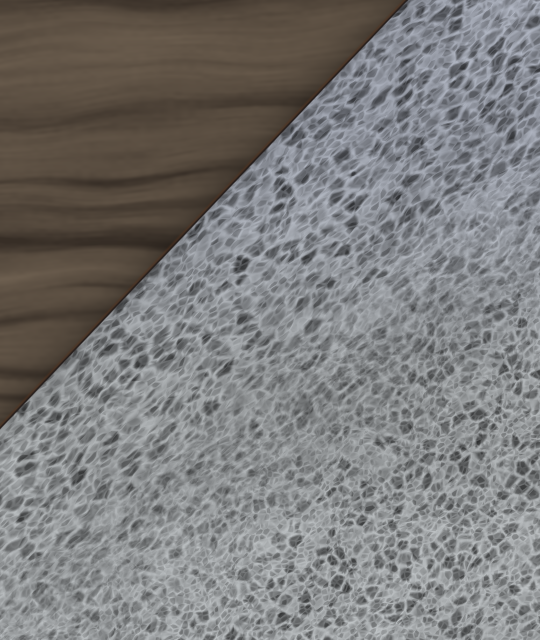
Give the GLSL for this texture, as a WebGL 2 fragment shader.

```glsl
#version 300 es
precision highp float;
// Pale porous foam meeting dark streaked wood along a diagonal edge.
// Foam: stretched cellular noise at two scales, rounder toward the lower right.
// Wood: soft dark and light bands, bent by sines, plus long thin grain noise.

uniform vec2 u_resolution;
out vec4 outColor;

// Layout, in units of canvas height
const vec2 EDGE_START = vec2(0.0, 0.329);
const vec2 EDGE_NORMAL = vec2(0.725, -0.689);  // points into the foam
const float GRAIN_ANGLE = 0.73;
const float PORE_FREQ = 56.0;
const float FINE_FREQ = 118.0;
const float PORE_DEPTH = 0.31;
const float FINE_DEPTH = 0.17;

// Colours
const vec3 FOAM_COOL = vec3(0.965, 0.995, 1.065);
const vec3 FOAM_NEUTRAL = vec3(0.978, 1.0, 1.012);
const vec3 WOOD_DARK = vec3(0.215, 0.180, 0.150);
const vec3 WOOD_MID = vec3(0.350, 0.302, 0.252);
const vec3 WOOD_LIGHT = vec3(0.445, 0.388, 0.325);
const vec3 RIM_BROWN = vec3(0.33, 0.20, 0.12);
const vec3 SEAM_DARK = vec3(0.12, 0.10, 0.10);

// Wood bands: height, half width, darkness (negative is light)
const int BAND_COUNT = 13;
const vec3 BANDS[BAND_COUNT] = vec3[](
  vec3(1.000, 0.016, 0.75), vec3(0.920, 0.045, -0.38), vec3(0.825, 0.016, 0.55),
  vec3(0.768, 0.022, -0.20), vec3(0.722, 0.007, 0.60), vec3(0.678, 0.010, 0.35),
  vec3(0.622, 0.016, 0.80), vec3(0.568, 0.014, -0.45), vec3(0.548, 0.004, 0.40),
  vec3(0.508, 0.007, 0.60), vec3(0.472, 0.016, -0.25), vec3(0.431, 0.011, 0.70),
  vec3(0.392, 0.008, 0.50));

vec2 hash2(vec2 p) {
  vec3 q = fract(p.xyx * vec3(0.1031, 0.1030, 0.0973));
  q += dot(q, q.yzx + 33.33);
  return fract((q.xx + q.yz) * q.zy);
}

float valueNoise(vec2 p) {
  vec2 i = floor(p), f = fract(p);
  f = f * f * (3.0 - 2.0 * f);
  float low = mix(hash2(i).x, hash2(i + vec2(1, 0)).x, f.x);
  float high = mix(hash2(i + vec2(0, 1)).x, hash2(i + vec2(1, 1)).x, f.x);
  return mix(low, high, f.y);
}

// Pore depth: zero on the walls between cells, random inside each cell
float pores(vec2 p) {
  vec2 cell = floor(p), f = fract(p);
  float nearest = 8.0, second = 8.0, id = 0.0;
  for (int y = -1; y <= 1; y++)
    for (int x = -1; x <= 1; x++) {
      vec2 o = vec2(x, y);
      vec2 h = hash2(cell + o + 200.0);
      float d = length(o + h - f);
      if (d < nearest) {
        second = nearest;
        nearest = d;
        id = fract(h.x * 7.3 + h.y * 3.7);
      } else second = min(second, d);
    }
  return smoothstep(0.04, 0.50, second - nearest) * mix(0.15, 1.0, id);
}

vec3 foam(vec2 p, float d) {
  float c = cos(GRAIN_ANGLE), s = sin(GRAIN_ANGLE);
  vec2 q = vec2(c * p.x + s * p.y, c * p.y - s * p.x);
  // Irregular bending of the cell walls
  q += 0.0035 * (vec2(valueNoise(p * 75.0), valueNoise(p * 75.0 + 40.0)) - 0.5);
  q += 0.003 * sin(q.yx * vec2(37.0, 29.0) + 2.0 * sin(q * 19.0));
  float roundness = smoothstep(0.12, 0.62, d + 0.25 * (0.5 - p.y));
  vec2 stretched = vec2(0.50, 1.08), rounded = vec2(0.85, 1.10);
  float coarse = mix(pores(q * stretched * PORE_FREQ),
                     pores(q * rounded * PORE_FREQ + 9.0), roundness);
  float fine = mix(pores(q * stretched * FINE_FREQ + 31.0),
                   pores(q * rounded * FINE_FREQ + 57.0), roundness);
  float patches = valueNoise(q * vec2(7.0, 11.0) + 5.0) - 0.5;
  float fibre = valueNoise(q * vec2(60.0, 190.0)) - 0.5;
  float tone = 0.635 + 0.05 * smoothstep(0.55, 0.0, p.y);
  tone += 0.05 * patches + 0.10 * fibre;
  tone -= PORE_DEPTH * coarse + FINE_DEPTH * (fine - 0.15);
  vec3 tint = mix(FOAM_NEUTRAL, FOAM_COOL, smoothstep(0.35, 0.85, p.y));
  return tone * tint;
}

vec3 wood(vec2 p) {
  float bend = 0.006 * sin(p.x * 11.0 + p.y * 17.0) + 0.003 * sin(p.x * 27.0 - p.y * 31.0);
  float h = p.y - 0.05 * p.x + 0.008 + bend;
  float dark = 0.0;
  for (int i = 0; i < BAND_COUNT; i++) {
    float t = (h - BANDS[i].x) / BANDS[i].y;
    float fade = 0.65 + 0.6 * valueNoise(vec2(p.x * 5.0, float(i) * 7.0));
    dark += BANDS[i].z * fade * exp(-t * t);
  }
  dark += 0.50 * (valueNoise(vec2(p.x * 5.0, h * 75.0)) - 0.5);
  dark += 0.28 * (valueNoise(vec2(p.x * 14.0, h * 190.0)) - 0.5);
  dark += 0.12 * (valueNoise(p * vec2(90.0, 150.0)) - 0.5);
  vec3 base = mix(WOOD_MID, WOOD_LIGHT, clamp(-dark, 0.0, 1.0));
  return mix(base, WOOD_DARK, clamp(dark, 0.0, 1.0));
}

void main() {
  vec2 p = gl_FragCoord.xy / u_resolution.y;
  float aa = 0.8 / u_resolution.y;
  float d = dot(p - EDGE_START, EDGE_NORMAL);

  // Wood darkens into a brown rim, then a thin seam
  vec3 woodColor = wood(p) * (1.0 - 0.30 * exp(min(d, 0.0) / 0.025));
  woodColor = mix(woodColor, RIM_BROWN, 0.55 * smoothstep(-0.008, -0.003, d));
  woodColor = mix(woodColor, SEAM_DARK, 0.85 * smoothstep(-0.004, -0.001, d));

  vec3 foamColor = foam(p, d) * (1.0 - 0.10 * exp(-max(d, 0.0) / 0.012));
  outColor = vec4(mix(woodColor, foamColor, smoothstep(-aa, aa, d)), 1.0);
}
```
